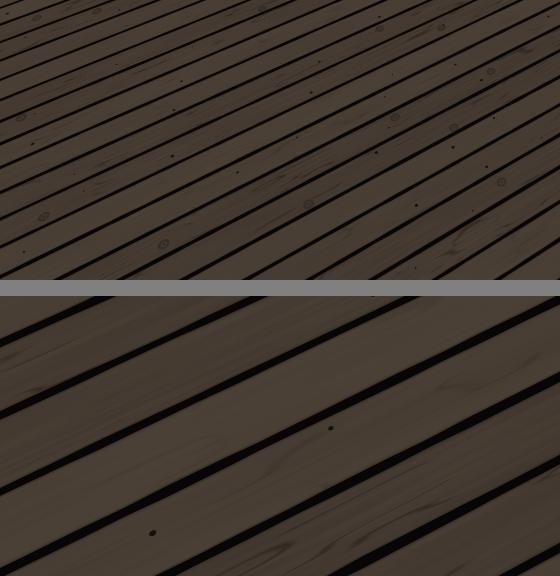
Top: the whole. Bottom: its middle third, enlarged.
This texture is drawn by a WebGL 2 fragment shader. Its source:

```glsl
#version 300 es
precision highp float;
// Dark timber decking seen at a slant: parallel boards and black gaps that
// converge on one far vanishing point. Each pixel is projected back to board
// coordinates, where grain, cracks, knots and nail specks are added per board.

uniform vec2 u_resolution;
out vec4 outColor;

const vec2  VANISH      = vec2(7.292, 3.578); // in canvas heights
const float BOARD_WIDTH = 0.2247;             // measured along the bottom edge
const float FIRST_GAP   = 0.203;              // a gap's place on the bottom edge
const float LENGTH_SCALE = 62.0;              // board widths per unit of depth
const float SLANT       = 1.85;               // makes the two axes square on screen
const float GAP_HALF    = 0.057;
const float BEVEL       = 0.035;
const float SPECK_CELL  = 3.0;
const float KNOT_CELL   = 8.0;

const vec3 WOOD  = vec3(0.286, 0.246, 0.208);
const vec3 AGED  = vec3(0.262, 0.221, 0.186);
const vec3 EDGE  = vec3(0.190, 0.158, 0.132);
const vec3 CRACK = vec3(0.130, 0.108, 0.090);
const vec3 GAP   = vec3(0.026, 0.020, 0.018);

// Integer hash of a lattice point, 0 to 1
float hash(vec2 cell) {
    uvec2 q = uvec2(ivec2(cell)) * uvec2(1597334673u, 3812015801u);
    uint h = (q.x ^ q.y) * 1597334673u;
    h = (h ^ (h >> 15)) * 2246822519u;
    h ^= h >> 13;
    return float(h >> 8) / 16777216.0;
}

float noise(vec2 p) {
    vec2 i = floor(p), f = fract(p);
    f = f * f * (3.0 - 2.0 * f);
    return mix(mix(hash(i), hash(i + vec2(1, 0)), f.x),
               mix(hash(i + vec2(0, 1)), hash(i + vec2(1, 1)), f.x), f.y);
}

// Offset from a random centre in this cell of the board: x along, y across
vec2 fromCentre(vec2 p, float cellLength, vec2 cell) {
    float along = mix(0.2, 0.8, hash(cell + 11.0));
    float across = mix(0.2, 0.8, hash(cell + 23.0));
    return vec2((fract(p.x / cellLength) - along) * cellLength, p.y - across);
}

void main() {
    vec2 p = gl_FragCoord.xy / u_resolution.y;

    // Undo the perspective
    float depth = VANISH.y / (VANISH.y - p.y);
    float u = (VANISH.x + (p.x - VANISH.x) * depth - FIRST_GAP) / BOARD_WIDTH;
    float along = depth * LENGTH_SCALE + u * SLANT;
    float aa = length(vec2(dFdx(u), dFdy(u)));
    float board = floor(u);
    float across = fract(u);
    vec2 local = vec2(along + 40.0 * hash(vec2(board, 3)), across);
    vec2 shift = vec2(0.0, board * 57.0);

    // Pairs of smooth and weathered boards, each a little different
    float weathered = step(1.5, mod(board + 2.0, 4.0));
    weathered = mix(weathered, hash(vec2(board, 7)), 0.3);
    float blotch = noise(local * vec2(0.35, 2.0) + shift);
    vec3 color = mix(WOOD, AGED, clamp(weathered * 0.75 + (blotch - 0.5) * 0.5, 0.0, 1.0));
    color *= 0.98 + 0.04 * hash(vec2(board, 5));

    // Knots bend the grain around them
    vec2 knotCell = vec2(floor(local.x / KNOT_CELL), board);
    vec2 toKnot = fromCentre(local, KNOT_CELL, knotCell);
    float hasKnot = step(hash(knotCell + 31.0), 0.55) * step(0.5, weathered);
    float knotR = length(toKnot * vec2(0.8, 1.0));
    float bend = hasKnot * toKnot.y * exp(-knotR * knotR * 9.0);

    // Fine grain and long broken cracks
    float grainY = across - bend * 0.6;
    float grain = noise(vec2(local.x * 0.7, grainY * 22.0) + shift);
    color *= 1.0 + (grain - 0.5) * mix(0.03, 0.10, weathered);
    float ridge = abs(noise(vec2(local.x * 0.55, grainY * 8.0) + shift + 90.0) - 0.5);
    float broken = smoothstep(0.54, 0.75, noise(vec2(local.x * 0.9, across * 3.0) + shift + 150.0));
    float crack = (1.0 - smoothstep(0.0, 0.05 + aa, ridge)) * broken;
    color = mix(color, CRACK, crack * mix(0.06, 0.55, weathered));

    // Knot rings
    float ring = 1.0 - smoothstep(0.015, 0.02 + aa, abs(knotR - 0.12));
    float heart = 1.0 - smoothstep(0.02, 0.04 + aa, knotR);
    color = mix(color, CRACK, hasKnot * max(ring * 0.45, heart * 0.4));

    // Nail specks
    vec2 speckCell = vec2(floor(local.x / SPECK_CELL), board + 400.0);
    float size = mix(0.015, 0.05, hash(speckCell + 43.0));
    float speckR = length(fromCentre(local, SPECK_CELL, speckCell) * vec2(0.8, 1.0));
    float speck = 1.0 - smoothstep(size - 0.5 * aa, size + 0.6 * aa, speckR);
    color = mix(color, GAP, speck * step(hash(speckCell + 67.0), 0.33) * 0.8);

    // Worn board edges and the gaps between
    float line = floor(u + 0.5);
    float wear = noise(vec2(along * 1.6, line * 31.0)) - 0.5;
    float d = abs(u - line) + wear * 0.016;
    float halfWidth = GAP_HALF * mix(0.9, 1.1, hash(vec2(line, 17)));
    float bevel = 1.0 - smoothstep(halfWidth, halfWidth + BEVEL + 0.5 * aa, d);
    color = mix(color, EDGE, bevel * 0.7);
    float gap = 1.0 - smoothstep(halfWidth - 0.5 * aa, halfWidth + 0.5 * aa, d);
    outColor = vec4(mix(color, GAP, gap), 1.0);
}
```
